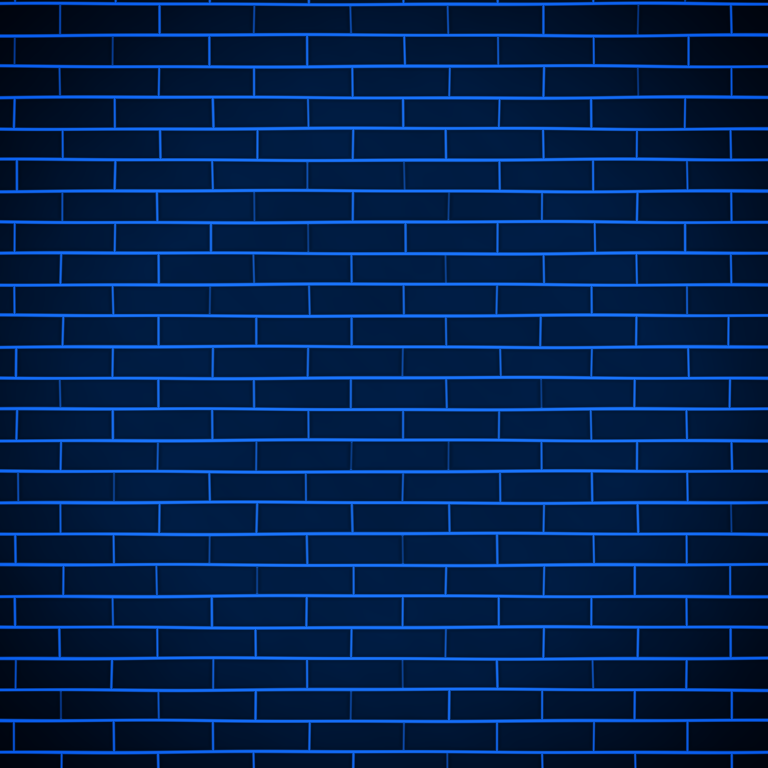
This texture is drawn by a three.js fragment shader. Its source:

```glsl
varying vec2 vUv;

float hash(vec2 p) {
  return fract(sin(dot(p, vec2(127.1, 311.7))) * 4375.85);
}

// Soft glowing line profile around a distance of zero
float line(float d, float halfWidth) {
  return 1.0 - smoothstep(halfWidth - 0.0013, halfWidth + 0.0013, d);
}

// Layered sines for faint mottling
float mottle(vec2 p) {
  return sin(p.x * 31.0 + 2.0 * sin(p.y * 23.0)) * 0.5
       + sin(p.y * 67.0 + 2.0 * sin(p.x * 41.0)) * 0.3
       + sin((p.x + p.y) * 113.0) * 0.2;
}

void main() {
  // Slightly uneven courses
  vec2 p = vUv;
  p.y += 0.0007 * sin(p.x * 8.0 + p.y * 61.0) + 0.0004 * sin(p.x * 23.0 - p.y * 97.0);
  p.x -= 0.007 * sin(3.1416 * p.x);

  // Running bond: alternate courses are shifted
  float courseHeight = 0.04058;
  float brickWidth = 0.1245;
  float v = (p.y - 0.0208) / courseHeight;
  float row = floor(v);
  float along = fract(v) - 0.5;
  float shift = mix(0.0205, 0.078, mod(row, 2.0));
  float u = (p.x - shift) / brickWidth;

  // Nearest upright joint, with its own offset, lean and strength
  vec2 joint = vec2(floor(u + 0.5), row);
  float offset = (hash(joint) - 0.5) * 0.0056;
  float lean = (hash(joint + 17.3) - 0.5) * 0.0022 * along;
  float dx = abs((u - joint.x) * brickWidth - offset - lean);
  float dy = (0.5 - abs(along)) * courseHeight;
  float wear = hash(joint + 41.7);
  float central = 1.0 - smoothstep(0.1, 0.42, length(vUv - 0.5));
  float strength = mix(0.5, 0.95, smoothstep(0.0, 0.35, wear)) - 0.1 * central;

  // Bed lines are heavier than upright joints
  float bedWidth = 0.0020 + 0.0002 * sin(vUv.x * 19.0 + row * 2.3);
  float bed = line(dy, bedWidth);
  float upright = line(dx, 0.0011 + 0.0005 * wear) * strength;
  float fillet = line(dx + dy, 0.0042) * 0.6;
  float mortar = max(max(bed, upright), fillet);

  // Brick faces: dark rims, small tint changes and a vignette
  float vignette = smoothstep(0.30, 0.76, length(vUv - 0.5));
  vec3 brick = mix(vec3(0.0, 0.110, 0.260), vec3(0.0, 0.012, 0.045), vignette);
  float tint = hash(vec2(floor(u), row) + 7.9);
  brick *= 0.97 + 0.06 * tint + 0.03 * mottle(vUv);
  brick *= 0.82 + 0.18 * smoothstep(0.002, 0.008, min(dx, dy));

  // Blue mortar, deeper toward the border
  vec3 glow = mix(vec3(0.10, 0.46, 1.0), vec3(0.02, 0.35, 0.93), vignette);
  gl_FragColor = vec4(mix(brick, glow, mortar), 1.0);
}
```
